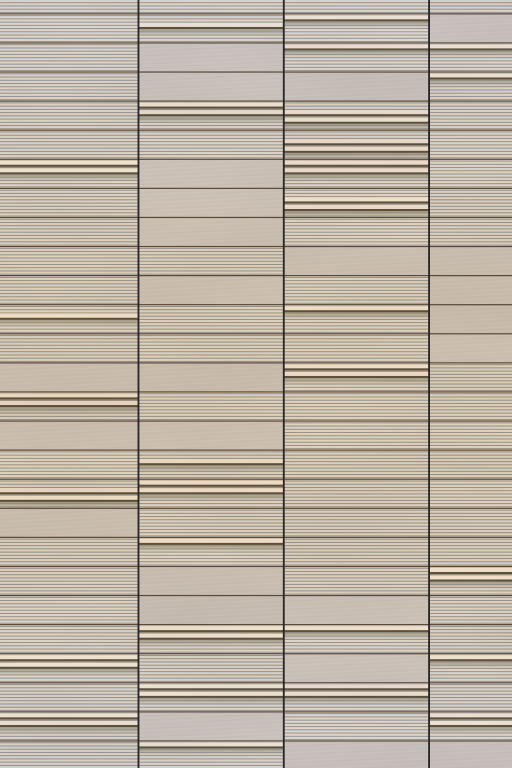
Write a WebGL 2 fragment shader that draws this texture.

```glsl
#version 300 es
precision highp float;

uniform vec2 u_resolution;
out vec4 fragColor;

// Layout, in canvas heights
const vec2 PITCH = vec2(0.1892, 0.03787);
const vec2 SEAM_ORIGIN = vec2(0.1803, 0.0352);
const float COLUMN_SEAM = 0.0024;
const float ROW_SEAM = 0.0016;

// Panel kinds and ribs
const float PLAIN_SHARE = 0.21;
const float FOLD_SHARE = 0.28;
const float DOUBLE_FOLD_SHARE = 0.45;
const float RIBS = 9.0;
const float GROOVE_DUTY = 0.29;
const float FRINGE = 0.05;

// Folds, in panel heights
const float FOLD_TOP = 0.05;
const float FOLD_STEP = 0.26;
const float LIP = 0.14;
const float CREASE = 0.07;
const float SHADOW = 0.24;

const vec3 RIB_LIGHT = vec3(0.845, 0.815, 0.770);
const vec3 RIB_GROOVE = vec3(0.585, 0.540, 0.480);
const vec3 PLAIN = vec3(0.780, 0.740, 0.700);
const vec3 LIP_CREAM = vec3(0.920, 0.880, 0.790);
const vec3 LIP_PINK = vec3(0.910, 0.840, 0.790);
const vec3 CREASE_BROWN = vec3(0.370, 0.310, 0.230);
const vec3 SHADOW_OLIVE = vec3(0.570, 0.550, 0.470);
const vec3 ROW_SEAM_BROWN = vec3(0.340, 0.290, 0.240);
const vec3 COLUMN_SEAM_DARK = vec3(0.160, 0.150, 0.160);
const vec3 COOL_TINT = vec3(0.995, 1.010, 1.045);
const vec3 WARM_TINT = vec3(1.005, 0.992, 0.960);

float hash(vec2 p) {
    vec3 q = fract(p.xyx * vec3(0.1031, 0.1030, 0.0973));
    q += dot(q, q.yzx + 33.33);
    return fract((q.x + q.y) * q.z);
}

float gradientAt(vec2 cell, vec2 offset) {
    float angle = 6.2832 * hash(cell + 71.0);
    return dot(vec2(cos(angle), sin(angle)), offset);
}

float gradientNoise(vec2 p) {
    vec2 i = floor(p), f = fract(p);
    vec2 u = f * f * f * (f * (f * 6.0 - 15.0) + 10.0);
    vec2 e = vec2(1.0, 0.0);
    float low = mix(gradientAt(i, f), gradientAt(i + e.xy, f - e.xy), u.x);
    float high = mix(gradientAt(i + e.yx, f - e.yx), gradientAt(i + e.xx, f - e.xx), u.x);
    return mix(low, high, u.y);
}

// Share of a pixel of width w at x that lies between a and b
float band(float x, float a, float b, float w) {
    return clamp((min(b, x + 0.5 * w) - max(a, x - 0.5 * w)) / w, 0.0, 1.0);
}

// Box-filtered pulse train with period 1
float pulseIntegral(float x) {
    return floor(x) * GROOVE_DUTY + min(fract(x), GROOVE_DUTY);
}

float pulses(float x, float w) {
    return (pulseIntegral(x + 0.5 * w) - pulseIntegral(x - 0.5 * w)) / w;
}

vec3 ribbedPanel(float v, float w) {
    float x = v * RIBS - 0.4;
    float rw = w * RIBS;
    vec3 groove = vec3(pulses(x - FRINGE, rw), pulses(x, rw), pulses(x + FRINGE, rw));
    return mix(RIB_LIGHT, RIB_GROOVE, groove);
}

vec3 plainPanel(vec2 p, float v) {
    float slant = sin(6.2832 * (v * 7.0 + p.x * 9.0));
    return PLAIN + 0.008 * slant;
}

// Bright lip, dark crease and the soft shadow it casts below
vec3 addFold(vec3 color, float d, float w, float warmth) {
    float crease = LIP + CREASE;
    float fade = 1.0 - clamp((d - crease) / SHADOW, 0.0, 1.0);
    color = mix(color, SHADOW_OLIVE, 0.8 * fade * band(d, crease, crease + SHADOW, w));
    color = mix(color, mix(LIP_CREAM, LIP_PINK, warmth), band(d, 0.0, LIP, w));
    return mix(color, CREASE_BROWN, band(d, LIP, crease, w));
}

void main() {
    vec2 p = gl_FragCoord.xy / u_resolution.y;
    float pixel = 1.0 / u_resolution.y;

    // Grid cell; v runs from 0 at the top of a panel to 1 at its foot
    vec2 grid = vec2(p.x - SEAM_ORIGIN.x, SEAM_ORIGIN.y - p.y) / PITCH;
    vec2 cell = floor(grid) + 40.0;
    float v = fract(grid.y);
    float w = pixel / PITCH.y;
    float kind = hash(cell);

    vec3 color = kind < PLAIN_SHARE ? plainPanel(p, v) : ribbedPanel(v, w);
    if (kind > 1.0 - FOLD_SHARE) {
        float top = FOLD_TOP + FOLD_STEP * step(0.72, hash(cell + 13.0));
        int folds = hash(cell + 29.0) < DOUBLE_FOLD_SHARE ? 2 : 1;
        for (int i = 0; i < folds; i++) {
            color = addFold(color, v - top - FOLD_STEP * float(i), w, hash(cell + float(i) + 47.0));
        }
    }

    // Cool towards both ends, warm in the middle, with slight unevenness
    float cool = smoothstep(0.1, 0.5, abs(p.y - 0.48));
    color *= mix(WARM_TINT, COOL_TINT, cool);
    color *= 1.0 + 0.025 * (hash(cell + 5.0) - 0.5) + 0.02 * gradientNoise(p * vec2(6.0, 14.0));

    // Seams
    vec2 seam = (fract(grid + 0.5) - 0.5) * PITCH;
    color = mix(color, ROW_SEAM_BROWN, band(seam.y, -0.5 * ROW_SEAM, 0.5 * ROW_SEAM, pixel));
    color = mix(color, COLUMN_SEAM_DARK, band(seam.x, -0.5 * COLUMN_SEAM, 0.5 * COLUMN_SEAM, pixel));
    fragColor = vec4(color, 1.0);
}
```
